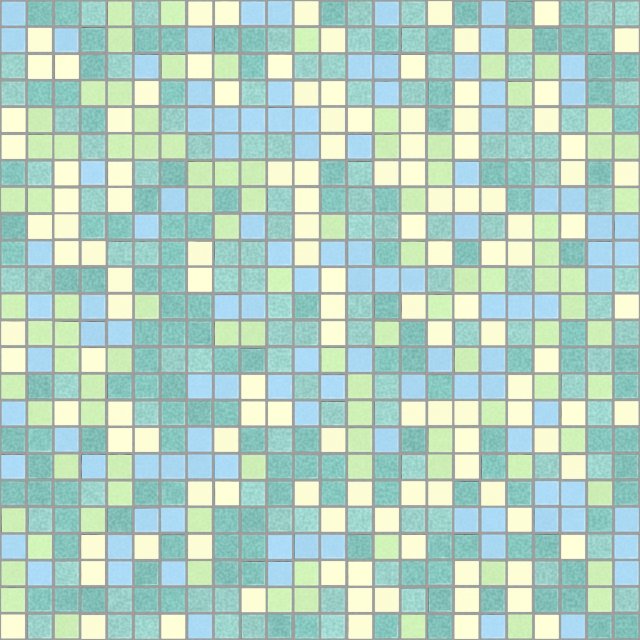
Write a WebGL 2 fragment shader that draws this pattern.

```glsl
#version 300 es
precision highp float;
// Square glazed mosaic tiles in teal, cream, blue and green, set in grey grout.

#define TILES 24.0        // tiles across and down
#define HALF_SIZE 0.452   // half width of a tile, in cells
#define CORNER 0.035      // corner radius
#define JITTER 0.012      // placement error
#define RIM_INSET 0.045   // depth of the pale glazed rim
#define RIM_WIDTH 0.026
#define RIM_LIGHT 0.42    // strength of the rim
#define SPECKLE 0.13      // mottling of the teal glaze
#define TONE_SPREAD 0.05  // brightness change between tiles
#define GAP_SHADE 0.30    // darkness of occasional open joints

uniform vec2 u_resolution;
out vec4 fragColor;

const vec3 GROUT = vec3(0.615, 0.62, 0.62);
const vec3 DEEP_TEAL = vec3(0.515, 0.765, 0.735);
const vec3 PALE_TEAL = vec3(0.61, 0.825, 0.795);
const vec3 CREAM = vec3(0.995, 0.995, 0.84);
const vec3 BLUE = vec3(0.665, 0.85, 0.955);
const vec3 GREEN = vec3(0.81, 0.945, 0.715);

// Integer hash: four values in 0..1 for each lattice point
vec4 hash4(vec2 p, uint seed) {
    uvec4 v = uvec4(uint(int(p.x)), uint(int(p.y)), seed, seed + 17u);
    v = v * 1664525u + 1013904223u;
    for (int i = 0; i < 2; i++) {
        v.x += v.y * v.w;
        v.y += v.z * v.x;
        v.z += v.x * v.y;
        v.w += v.y * v.z;
        v ^= v >> 16u;
    }
    return vec4(v >> 8u) / 16777216.0;
}

float cornerSlope(vec2 cell, vec2 corner, vec2 f) {
    float angle = 6.2832 * hash4(cell + corner, 91u).x;
    return dot(vec2(cos(angle), sin(angle)), f - corner);
}

float gradientNoise(vec2 p) {
    vec2 cell = floor(p), f = p - cell;
    vec2 s = f * f * f * (f * (f * 6.0 - 15.0) + 10.0);
    float low = mix(cornerSlope(cell, vec2(0, 0), f), cornerSlope(cell, vec2(1, 0), f), s.x);
    float high = mix(cornerSlope(cell, vec2(0, 1), f), cornerSlope(cell, vec2(1, 1), f), s.x);
    return mix(low, high, s.y);
}

float roundedBox(vec2 p, float halfSize, float radius) {
    vec2 q = abs(p) - halfSize + radius;
    return length(max(q, 0.0)) + min(max(q.x, q.y), 0.0) - radius;
}

// Glaze colour, with the amount of mottling in alpha
vec4 glaze(float pick) {
    if (pick < 0.225) return vec4(DEEP_TEAL, 1.0);
    if (pick < 0.425) return vec4(PALE_TEAL, 1.0);
    if (pick < 0.64) return vec4(CREAM, 0.06);
    if (pick < 0.825) return vec4(BLUE, 0.25);
    return vec4(GREEN, 0.3);
}

void main() {
    vec2 grid = gl_FragCoord.xy / min(u_resolution.x, u_resolution.y) * TILES;
    float pixel = TILES / min(u_resolution.x, u_resolution.y);
    vec2 cell = floor(grid);
    vec4 pickRandom = hash4(cell, 5u);
    vec4 wear = hash4(cell, 43u);

    // Tile outline, slightly off centre
    vec2 p = grid - cell - 0.5 - (pickRandom.yz - 0.5) * 2.0 * JITTER;
    float dist = roundedBox(p, HALF_SIZE, CORNER);
    float cover = 1.0 - smoothstep(-0.5 * pixel, 0.5 * pixel, dist);

    // Base colour and mottled glaze
    vec4 base = glaze(pickRandom.x);
    float fine = gradientNoise(grid * 9.0);
    float broad = gradientNoise(grid * 3.0 + 50.0);
    vec3 tile = base.rgb * (1.0 + (pickRandom.w - 0.5) * TONE_SPREAD * (0.3 + base.a));
    tile += SPECKLE * base.a * (fine * 0.7 + broad * 0.25);

    // Pale rim, uneven and brighter to the right and below
    float rim = 1.0 - smoothstep(0.0, RIM_WIDTH + 0.5 * pixel, abs(dist + RIM_INSET));
    float side = 0.7 + 0.55 * clamp(p.x - p.y, -0.7, 0.7);
    float worn = clamp(0.75 + 1.2 * broad, 0.2, 1.0);
    tile = mix(tile, vec3(0.94, 0.98, 0.96), rim * side * worn * RIM_LIGHT * (0.35 + 0.65 * wear.x));

    // Softly shaded outer edge
    tile *= 1.0 - 0.06 * smoothstep(-0.035, 0.0, dist);

    // Grout, with a dark open joint beside some tiles
    vec3 grout = GROUT + 0.03 * gradientNoise(grid * 7.0 + 120.0);
    float topJoint = step(0.84, wear.y) * smoothstep(0.42, 0.455, p.y);
    float leftJoint = step(0.88, wear.z) * smoothstep(0.42, 0.455, -p.x);
    float joint = max(topJoint, leftJoint) * (1.0 - smoothstep(0.0, 0.025, dist));
    vec3 color = mix(grout, tile, cover);
    color *= 1.0 - GAP_SHADE * joint * clamp(0.7 + broad, 0.0, 1.0);

    fragColor = vec4(clamp(color, 0.0, 1.0), 1.0);
}
```
